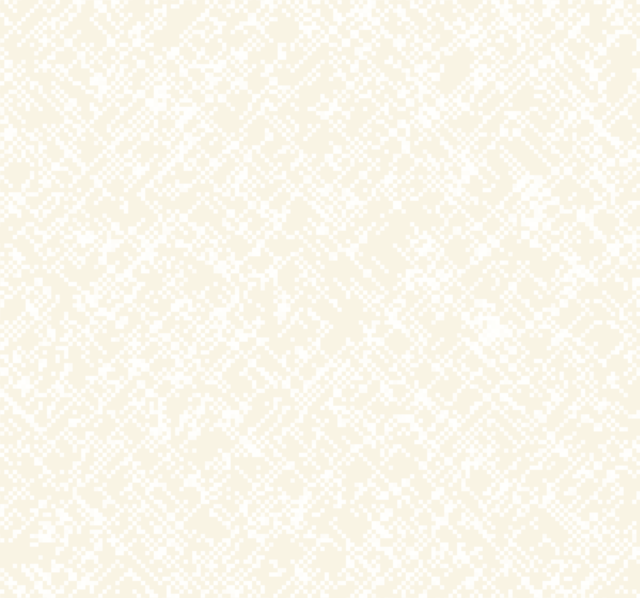
Reproduce this pattern procedurally as a WebGL 2 fragment shader.

```glsl
#version 300 es
precision highp float;
// Pale cream woven mesh: short white diagonal stitches on a fine square grid.

uniform vec2 u_resolution;
out vec4 fragColor;

const vec3 CREAM = vec3(0.978, 0.957, 0.895);
const vec3 WHITE = vec3(1.0, 1.0, 0.993);
const float ROWS = 140.0;         // grid cells over the canvas height
const float EDGE = 0.22;          // half width of a soft cell edge, in cells
const float MIN_LENGTH = 4.0;     // stitch length along the diagonal
const float MAX_LENGTH = 28.0;
const float STITCH_SHARE = 0.24;  // stitches kept when clear of neighbours
const float DOUBLE_SHARE = 0.10;  // stitches kept even beside another one
const float SPECKLE_SHARE = 0.05; // cells that break the weave
const float FADE = 0.25;          // largest fading of a white cell

float hash(vec2 p) {
    return fract(sin(dot(p, vec2(127.1, 311.7))) * 43758.5453);
}

// Random rank of the stitch at a position along one diagonal line
float stitchRank(float line, float along, float seed) {
    float pick = hash(vec2(line, seed));
    float stitchLength = mix(MIN_LENGTH, MAX_LENGTH, pick * pick);
    float offset = hash(vec2(line, seed + 5.0)) * stitchLength;
    float index = floor((along + offset) / stitchLength);
    return hash(vec2(line + seed * 3.0, index));
}

// True where a stitch shows; parallel stitches tend to keep a gap
bool isStitch(float line, float along, float seed) {
    float rank = stitchRank(line, along, seed);
    float nearest = min(stitchRank(line - 1.0, along, seed),
                        stitchRank(line + 1.0, along, seed));
    return rank < DOUBLE_SHARE || (rank < STITCH_SHARE && rank < nearest);
}

// Whiteness of one grid cell, from both diagonal directions
float cellWhiteness(vec2 cell) {
    float rising = cell.x - cell.y;
    float falling = cell.x + cell.y;
    bool white = isStitch(rising, falling, 11.0) || isStitch(falling, rising, 37.0);
    if (hash(cell + 71.0) < SPECKLE_SHARE) white = !white;
    float tone = hash(cell + 19.0);
    return white ? 1.0 - FADE * tone * tone : 0.0;
}

void main() {
    vec2 grid = gl_FragCoord.xy / u_resolution.y * ROWS - 0.5;
    vec2 cell = floor(grid);
    vec2 blend = smoothstep(0.5 - EDGE, 0.5 + EDGE, fract(grid));

    // Soft joins between the four closest cells
    float lower = mix(cellWhiteness(cell), cellWhiteness(cell + vec2(1.0, 0.0)), blend.x);
    float upper = mix(cellWhiteness(cell + vec2(0.0, 1.0)), cellWhiteness(cell + 1.0), blend.x);

    fragColor = vec4(mix(CREAM, WHITE, mix(lower, upper, blend.y)), 1.0);
}
```
